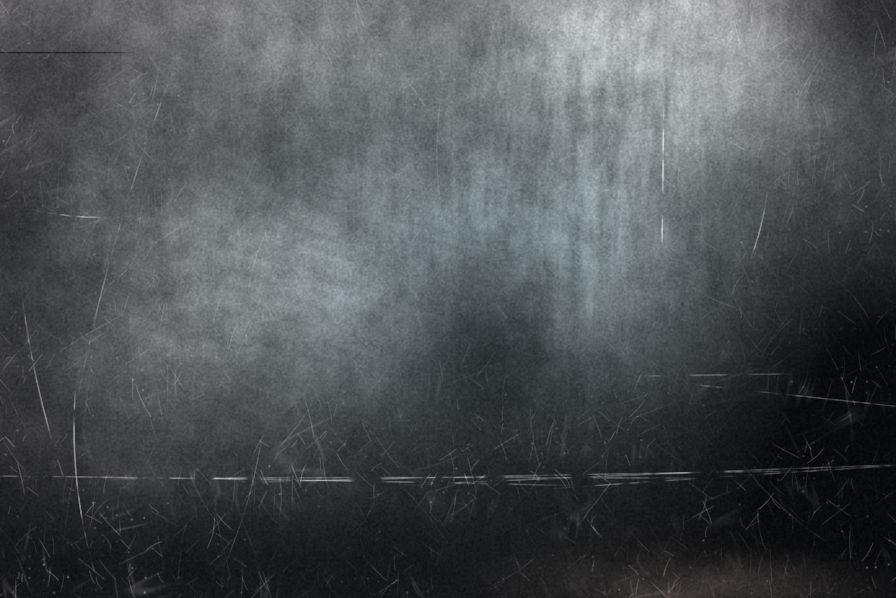
A Shadertoy shader for this texture:

```glsl
// Worn, scratched dark metal plate with misty light patches, grain and scuffs.
#define GRAIN 0.30
#define CLOUD 0.24
#define STREAK 0.10
#define GOUGE_GAIN 0.30
#define HAIR_GAIN 0.11
#define SCUFF_LAYERS 9
#define SCUFF_GAIN 0.20
#define SPECK_GAIN 0.35
#define COOL vec3(0.93, 1.02, 1.02)
#define WARM vec3(1.03, 0.99, 0.98)
#define RUST vec3(1.14, 0.99, 0.88)

vec2 hash2(vec2 p) {
    vec3 q = fract(vec3(p.xyx) * vec3(0.1031, 0.1030, 0.0973));
    q += dot(q, q.yzx + 33.33);
    return fract((q.xx + q.yz) * q.zy);
}
float gradDot(vec2 cell, vec2 f, vec2 corner) {
    return dot(hash2(cell + corner) * 2.0 - 1.0, f - corner);
}
float gradientNoise(vec2 p) {
    vec2 i = floor(p), f = p - i, u = f * f * (3.0 - 2.0 * f);
    float low = mix(gradDot(i, f, vec2(0, 0)), gradDot(i, f, vec2(1, 0)), u.x);
    float high = mix(gradDot(i, f, vec2(0, 1)), gradDot(i, f, vec2(1, 1)), u.x);
    return 1.5 * mix(low, high, u.y);
}
float fbm(vec2 p) {
    float sum = 0.0, amp = 0.6;
    for (int i = 0; i < 5; i++) {
        sum += amp * gradientNoise(p);
        p = mat2(1.6, 1.2, -1.2, 1.6) * p + 7.3;
        amp *= 0.62;
    }
    return sum;
}
mat2 rotate(float a) { return mat2(cos(a), sin(a), -sin(a), cos(a)); }

// Soft elliptical patch in normalised canvas coordinates
float spot(vec2 uv, float x, float y, float rx, float ry) {
    vec2 d = (uv - vec2(x, y)) / vec2(rx, ry);
    return exp(-dot(d, d));
}
// Thin bowed stroke from a to b; bend offsets its middle
float stroke(vec2 p, vec2 a, vec2 b, float bend, float width, float soft) {
    vec2 d = b - a, q = p - a;
    float len = length(d), t = dot(q, d) / (len * len);
    float off = (d.x * q.y - d.y * q.x) / len - bend * 4.0 * t * (1.0 - t);
    return smoothstep(0.0, 0.12, t) * smoothstep(1.0, 0.85, t)
        * (1.0 - smoothstep(width, width + soft, abs(off)));
}
// Broad distribution of light over the plate
float plateLight(vec2 uv) {
    float v = mix(0.09, 0.41, smoothstep(0.05, 0.65, uv.y));
    v += 0.30 * spot(uv, 0.73, 0.95, 0.17, 0.18) + 0.10 * spot(uv, 0.34, 0.96, 0.12, 0.14);
    v += 0.16 * spot(uv, 0.35, 0.50, 0.17, 0.19) + 0.15 * spot(uv, 0.67, 0.60, 0.09, 0.20);
    v += 0.08 * spot(uv, 0.17, 0.34, 0.11, 0.15) + 0.13 * spot(uv, 0.80, 0.02, 0.16, 0.05);
    v += 0.05 * spot(uv, 0.30, 0.20, 0.20, 0.08) + 0.08 * spot(uv, 0.85, 0.82, 0.10, 0.10);
    v -= 0.14 * spot(uv, 0.54, 0.43, 0.08, 0.13) + 0.20 * spot(uv, 0.0, 0.62, 0.12, 0.22);
    v -= 0.10 * spot(uv, 0.06, 0.88, 0.14, 0.10) + 0.09 * spot(uv, 0.25, 0.73, 0.10, 0.08);
    v -= 0.29 * spot(uv, 1.0, 0.45, 0.20, 0.33) + 0.25 * spot(uv, 0.97, 1.0, 0.09, 0.17);
    return max(v, 0.04);
}
// Short scuffs scattered over rotated grids of varying size
float scuffs(vec2 p, float px) {
    float sum = 0.0;
    for (int i = 0; i < SCUFF_LAYERS; i++) {
        float k = float(i), cells = 3.5 + 2.0 * k;
        vec2 q = rotate(k * 0.9) * p * cells + k * 17.7 + 40.0;
        vec2 cell = floor(q), h = hash2(cell), g = hash2(cell + 91.0);
        float angle = 1.57 + (g.x - 0.5) * 2.2 + k * 0.9;
        vec2 arm = vec2(cos(angle), sin(angle)) * mix(0.1, 0.4, g.y), mid = 0.4 + h * 0.2;
        sum += h.y * stroke(fract(q), mid - arm, mid + arm, (h.x - 0.5) * 0.07,
            0.0003 * cells, px * cells);
    }
    return sum;
}
// Broken hairlines along the zero level of stretched noise
float hairs(vec2 p, float angle, vec2 stretch) {
    vec2 q = rotate(angle) * p;
    float line = 1.0 - smoothstep(0.0, 0.075, abs(gradientNoise(q * stretch)));
    return line * smoothstep(0.0, 0.45, gradientNoise(q * stretch.yx * vec2(1.5, 0.5) + 50.0));
}
float gouge(vec2 p, float x0, float y0, float x1, float y1, float bend) {
    return stroke(p, vec2(x0, y0), vec2(x1, y1), bend, 0.0004, 1.1 / iResolution.y);
}
// Long gouges: sweeping arcs at left, near-level lines low down
float gouges(vec2 p) {
    float v = 0.5 * gouge(p, 0.293, 0.89, 0.127, 0.32, -0.014);
    v += 1.3 * gouge(p, 0.127, 0.36, 0.162, 0.03, -0.016) + gouge(p, 0.035, 0.52, 0.117, 0.17, -0.01);
    v += gouge(p, -0.04, 0.68, 0.23, 0.64, -0.018) + gouge(p, 1.11, 0.83, 1.107, 0.58, 0.0);
    v += gouge(p, 0.953, 0.21, 1.03, 0.08, -0.015) + gouge(p, 1.285, 0.69, 1.253, 0.56, 0.004);
    v += 0.6 * gouge(p, 1.07, 0.371, 1.33, 0.375, 0.0) + 0.8 * gouge(p, 1.15, 0.358, 1.55, 0.315, 0.0);
    for (float k = 0.0; k < 5.0; k++)
        v += 0.8 * gouge(p, 0.25 * k - 0.1, 0.205 - 0.006 * k, 1.0 + 0.2 * k, 0.187 + 0.013 * k, 0.002);
    v *= smoothstep(-0.4, 0.35, gradientNoise(p * 19.0) + 0.5 * gradientNoise(p * 70.0));
    return v - 0.5 * gouge(p, -0.06, 0.912, 0.23, 0.912, 0.0);
}
void mainImage(out vec4 fragColor, in vec2 fragCoord) {
    vec2 uv = fragCoord / iResolution.xy, p = fragCoord / iResolution.y;
    float px = 1.0 / iResolution.y, clouds = fbm(p * 7.0);
    float light = plateLight(uv + 0.03 * vec2(clouds, fbm(p * 5.0 + 31.0)));
    // Clouding, drips, brush marks and grain
    float drips = gradientNoise(p * vec2(38.0, 6.0)) + 0.8 * gradientNoise(p * vec2(110.0, 16.0));
    float brush = gradientNoise(rotate(0.3) * p * vec2(12.0, 70.0));
    float tone = light * (1.0 + CLOUD * (clouds + 0.6 * fbm(p * 23.0)) + STREAK * (drips * (0.4
        + spot(uv, 0.65, 0.75, 0.2, 0.4)) + brush * spot(uv, 0.35, 0.55, 0.25, 0.25)));
    float grain = gradientNoise(p * 231.0) + 0.5 * gradientNoise(p * 117.0 + 9.0);
    tone += GRAIN * grain * (0.07 + 0.32 * light);
    // Wear is strongest near the bottom and sides
    float wear = 0.35 + 0.6 * smoothstep(0.5, 0.1, uv.y) + 0.4 * smoothstep(0.25, 0.5, abs(uv.x - 0.5));
    wear *= smoothstep(-0.45, 0.5, fbm(p * 6.0 + 70.0));
    float hair = hairs(p, 0.12, vec2(30.0, 4.0)) + hairs(p + 9.0, -0.4, vec2(26.0, 5.0))
        + hairs(p + 5.0, 1.2, vec2(24.0, 4.0));
    vec2 q = p * 48.0, h = hash2(floor(q) + 5.0), g = hash2(floor(q) + 63.0);
    float chip = step(0.75, g.x) * (1.0 - smoothstep(0.0, 0.05 + 65.0 * px, length(fract(q) - 0.3 - 0.4 * h)));
    tone += wear * (SCUFF_GAIN * scuffs(p, px) + HAIR_GAIN * hair + SPECK_GAIN * g.y * chip);
    tone += GOUGE_GAIN * gouges(p);
    // Teal centre, neutral rim, rusty lower right
    vec3 tint = mix(WARM, COOL, spot(uv, 0.55, 0.55, 0.4, 0.45));
    tint = mix(tint, RUST, 0.8 * spot(uv, 0.8, 0.02, 0.22, 0.09));
    fragColor = vec4(clamp(tone * tint + vec3(-0.004, 0.002, 0.012), 0.0, 1.0), 1.0);
}
```
